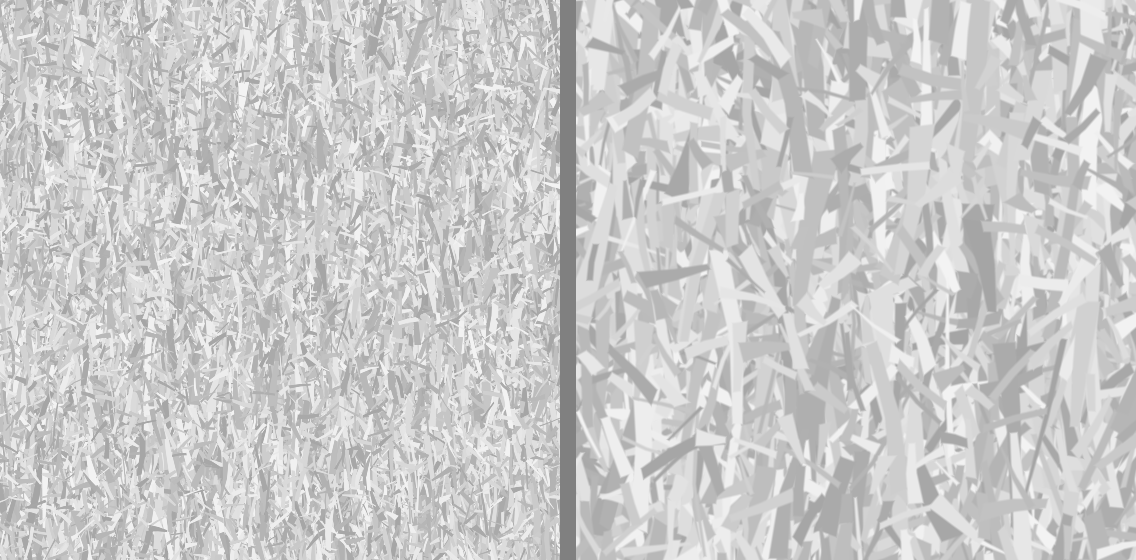
Left: the whole. Right: its middle third, enlarged.
This texture is drawn by a three.js fragment shader. Its source:

```glsl
varying vec2 vUv;

vec4 hash4(vec3 p) {
  vec4 q = fract(p.xyzx * vec4(0.1031, 0.1030, 0.0973, 0.1099));
  q += dot(q, q.wzxy + 33.33);
  return fract((q.xxyz + q.yzzw) * q.zywx);
}

// Signed distance to a tapered, slightly bent strip with slanted ends
float shardDistance(vec2 p, vec2 halfSize, float tilt, vec3 warp) {
  float c = cos(tilt), s = sin(tilt);
  p = vec2(c * p.x - s * p.y, s * p.x + c * p.y);
  p.x += warp.x * 0.2 * (abs(p.y) - 0.5 * halfSize.y);
  float width = halfSize.x * (1.0 + 1.2 * warp.y * p.y / halfSize.y);
  return max(abs(p.x) - width, abs(p.y + warp.z * p.x) - halfSize.y);
}

// Paints one jittered grid of shards over the grey below
float paintLayer(float grey, vec2 uv, float layer, bool isLong) {
  vec2 cellSize = isLong ? vec2(0.028, 0.065) : vec2(0.026);
  vec2 grid = uv / cellSize + 40.0 + 7.0 * hash4(vec3(layer, 3.0, 8.0)).xy;
  vec2 home = floor(grid);

  for (int y = -1; y <= 1; y++) {
    for (int x = -1; x <= 1; x++) {
      vec2 cell = home + vec2(float(x), float(y));
      vec4 place = hash4(vec3(cell, layer * 3.7 + 1.0));
      vec4 form = hash4(vec3(cell.yx, layer * 5.3 + 90.0));
      vec2 local = (grid - cell - place.xy) * cellSize;

      // Long strips follow the vertical grain, chips lie in any direction
      vec2 halfSize = isLong
        ? mix(vec2(0.001, 0.02), vec2(0.0062, 0.055), vec2(form.x, place.z))
        : mix(vec2(0.0008, 0.007), vec2(0.004, 0.021), vec2(form.x, place.z));
      float tilt = (place.w - 0.5) * (isLong ? 0.024 / halfSize.y : 3.0);
      vec3 warp = vec3(form.y, form.z, fract(form.y * 7.0 + form.z * 5.0)) - 0.5;

      float d = shardDistance(local, halfSize, tilt, warp);
      float cover = 1.0 - smoothstep(-0.0009, 0.0009, d);
      grey = mix(grey, mix(0.645, 0.955, form.w), cover);
    }
  }
  return grey;
}

void main() {
  float grey = 0.8;
  for (int i = 0; i < 28; i++) {
    float layer = float(i);
    grey = paintLayer(grey, vUv, layer, mod(layer, 2.0) < 0.5);
  }
  gl_FragColor = vec4(vec3(grey), 1.0);
}
```
